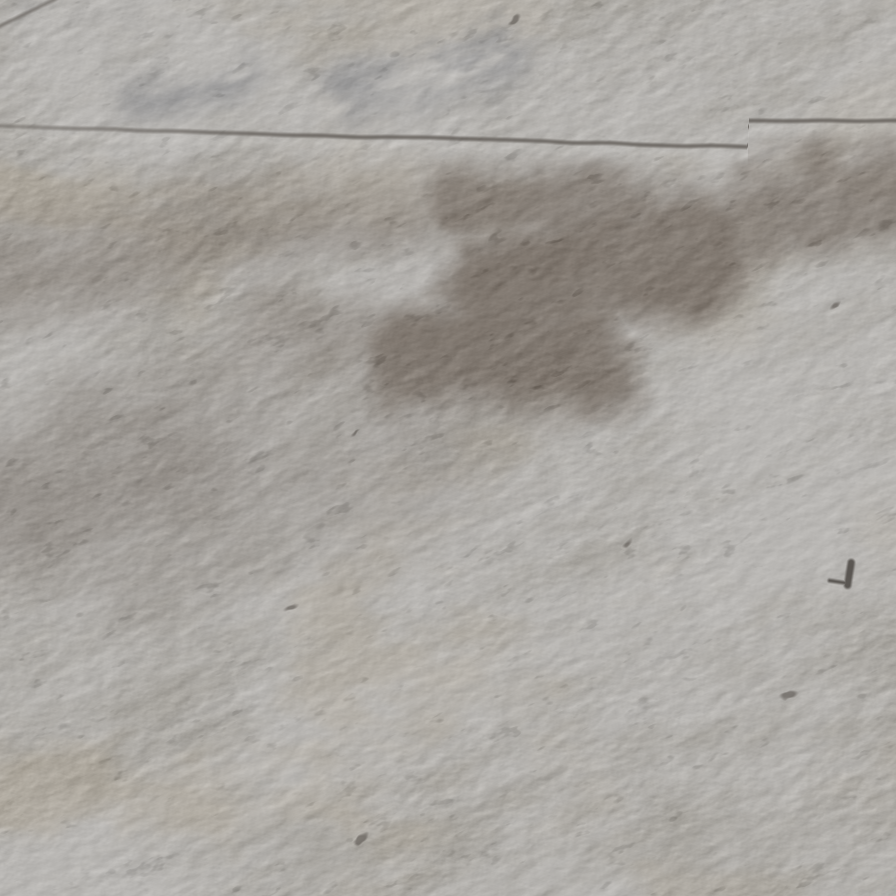
This texture is drawn by a Shadertoy shader. Its source:

```glsl
float hash(vec2 p) {
    vec3 q = fract(p.xyx * vec3(0.1031, 0.1030, 0.0973));
    q += dot(q, q.yzx + 33.33);
    return fract((q.x + q.y) * q.z);
}

float noise(vec2 p) {
    vec2 cell = floor(p), f = fract(p);
    f = f * f * (3.0 - 2.0 * f);
    float low = mix(hash(cell), hash(cell + vec2(1, 0)), f.x);
    float high = mix(hash(cell + vec2(0, 1)), hash(cell + vec2(1, 1)), f.x);
    return mix(low, high, f.y);
}

float fbm(vec2 p, int octaves) {
    float sum = 0.0, weight = 0.5, total = 0.0;
    for (int i = 0; i < octaves; i++) {
        sum += weight * noise(p);
        total += weight;
        weight *= 0.55;
        p = mat2(0.8, 0.6, -0.6, 0.8) * p * 2.03 + 17.3;
    }
    return sum / total;
}

vec2 rotate(vec2 p, float angle) {
    float c = cos(angle), s = sin(angle);
    return vec2(c * p.x + s * p.y, c * p.y - s * p.x);
}

float segment(vec2 p, vec2 a, vec2 b) {
    vec2 d = b - a;
    return length(p - a - d * clamp(dot(p - a, d) / dot(d, d), 0.0, 1.0));
}

// Soft capsule, 1 inside and 0 outside
float stain(vec2 p, vec2 a, vec2 b, float radius, float softness) {
    return 1.0 - smoothstep(radius - softness, radius + softness, segment(p, a, b));
}

float stroke(float dist, float halfWidth, float pixel) {
    return 1.0 - smoothstep(halfWidth - pixel, halfWidth + pixel, dist);
}

// Sparse slanted chips, at most one per cell
float chips(vec2 p, float cells, float density, float pixel) {
    vec2 cell = floor(p * cells);
    vec2 jitter = vec2(hash(cell + 3.1), hash(cell + 8.7)) * 0.5 + 0.25;
    vec2 d = rotate(p - (cell + jitter) / cells, 0.2 + 0.7 * hash(cell + 5.3));
    float size = mix(0.003, 0.007, hash(cell + 11.9));
    d += 0.003 * (noise(p * 170.0) - 0.5);
    float dist = length(d * vec2(0.75, 1.8));
    return step(hash(cell + 21.4), density) * stroke(dist, size, pixel + 0.0015);
}

// Side-lit height difference of streaky noise
float relief(vec2 p, vec2 scale) {
    vec2 q = p * scale;
    return fbm(q, 3) - fbm(q + vec2(-0.25, 0.6), 3);
}

void mainImage(out vec4 fragColor, in vec2 fragCoord) {
    vec2 uv = fragCoord / iResolution.xy;
    float pixel = 1.0 / iResolution.y;
    vec2 grainUv = rotate(uv, 0.4);
    vec2 warp = vec2(fbm(uv * 9.0, 4), fbm(uv * 9.0 + 41.0, 4)) - 0.5;
    vec2 p = uv + 0.09 * warp;

    const vec3 paleGrey = vec3(0.722, 0.714, 0.702);
    const vec3 warmGrey = vec3(0.645, 0.632, 0.607);
    const vec3 coolGrey = vec3(0.600, 0.598, 0.600);
    const vec3 dampGrey = vec3(0.570, 0.549, 0.527);
    const vec3 dampBrown = vec3(0.497, 0.464, 0.432);
    const vec3 ochre = vec3(0.680, 0.640, 0.570);
    const vec3 crackDark = vec3(0.370, 0.350, 0.330);

    // Mottled concrete
    float clouds = fbm(grainUv * vec2(4.0, 8.0), 5);
    float streaks = fbm(grainUv * vec2(14.0, 42.0) + 7.0, 4);
    vec3 color = mix(paleGrey, warmGrey, smoothstep(0.32, 0.82, clouds * 0.6 + streaks * 0.4));
    float ochreMask = smoothstep(0.52, 0.75, fbm(uv * vec2(5.0, 9.0) + 63.0, 4));
    color = mix(color, ochre, 0.4 * ochreMask * (1.0 - 0.6 * uv.x));

    // Slab joint with a step near the right side
    float rightSlab = smoothstep(0.834, 0.836, uv.x);
    float jointY = mix(0.859 - 0.028 * uv.x, 0.865, rightSlab);
    jointY += 0.002 * (noise(vec2(uv.x * 25.0, 2.0)) - 0.5);
    float below = smoothstep(0.0, 0.025, jointY - uv.y);

    // Cool smudges on the far slab
    float smudge = stain(p, vec2(0.40, 0.90), vec2(0.56, 0.94), 0.03, 0.04);
    smudge = max(smudge, stain(p, vec2(0.13, 0.89), vec2(0.27, 0.92), 0.02, 0.03));
    smudge = max(smudge, 0.7 * stain(p, vec2(0.05, 0.97), vec2(0.15, 0.99), 0.01, 0.03));
    smudge *= smoothstep(0.25, 0.65, streaks);
    color = mix(color, coolGrey, smudge * (1.0 - below));

    // Broad grey damp area on the left
    float grey = 0.85 * stain(p, vec2(0.0, 0.43), vec2(0.22, 0.49), 0.08, 0.09);
    grey = max(grey, 0.5 * stain(p, vec2(0.15, 0.40), vec2(0.47, 0.49), 0.07, 0.09));
    color = mix(color, dampGrey, grey * (0.65 + 0.6 * streaks));

    // Brown damp band rising to the right
    float brown = stain(p, vec2(0.48, 0.59), vec2(0.63, 0.60), 0.065, 0.035);
    brown = max(brown, stain(p, vec2(0.56, 0.67), vec2(0.76, 0.73), 0.07, 0.035));
    brown = max(brown, 0.85 * stain(p, vec2(0.52, 0.78), vec2(0.70, 0.77), 0.04, 0.03));
    brown = max(brown, 0.78 * stain(p, vec2(0.77, 0.73), vec2(1.0, 0.80), 0.055, 0.03));
    brown = max(brown, 0.52 * stain(p, vec2(0.0, 0.70), vec2(0.52, 0.76), 0.045, 0.06));
    brown = max(brown, 0.45 * stain(p, vec2(0.28, 0.63), vec2(0.46, 0.61), 0.04, 0.05));
    brown *= 1.0 - 0.85 * stain(p, vec2(0.38, 0.68), vec2(0.48, 0.72), 0.025, 0.03);
    color = mix(color, dampBrown, clamp(brown * below * (0.82 + 0.3 * streaks), 0.0, 1.0));

    // Fine slanted grain and pits
    float grain = 0.10 * relief(grainUv, vec2(45.0, 110.0));
    grain += 0.06 * relief(rotate(uv, 0.15), vec2(130.0, 210.0));
    color += grain * (0.6 + 0.7 * clouds);
    float pits = smoothstep(0.70, 0.86, fbm(grainUv * vec2(40.0, 95.0) + 29.0, 3));
    color -= 0.07 * pits;

    // Joint, lit rim, corner crack and chips
    float joint = stroke(abs(uv.y - jointY), 0.0022, pixel + 0.001);
    float rim = stroke(abs(uv.y - jointY + 0.009), 0.004, 0.005);
    color += 0.025 * rim * (1.0 - brown);
    color = mix(color, crackDark, joint * mix(0.45, 0.75, smoothstep(0.0, 0.4, uv.x)));
    float corner = segment(uv, vec2(-0.01, 0.966), vec2(0.07, 1.005));
    color = mix(color, crackDark, 0.55 * stroke(corner, 0.002, pixel + 0.001));
    color = mix(color, crackDark, 0.65 * chips(uv, 11.0, 0.09, pixel));

    // Small forked debris
    float debris = segment(uv, vec2(0.950, 0.372), vec2(0.946, 0.347)) - 0.002;
    debris = min(debris, segment(uv, vec2(0.946, 0.349), vec2(0.926, 0.352)));
    color = mix(color, crackDark * 0.85, 0.9 * stroke(debris, 0.002, pixel + 0.001));

    fragColor = vec4(clamp(color, 0.0, 1.0), 1.0);
}
```
